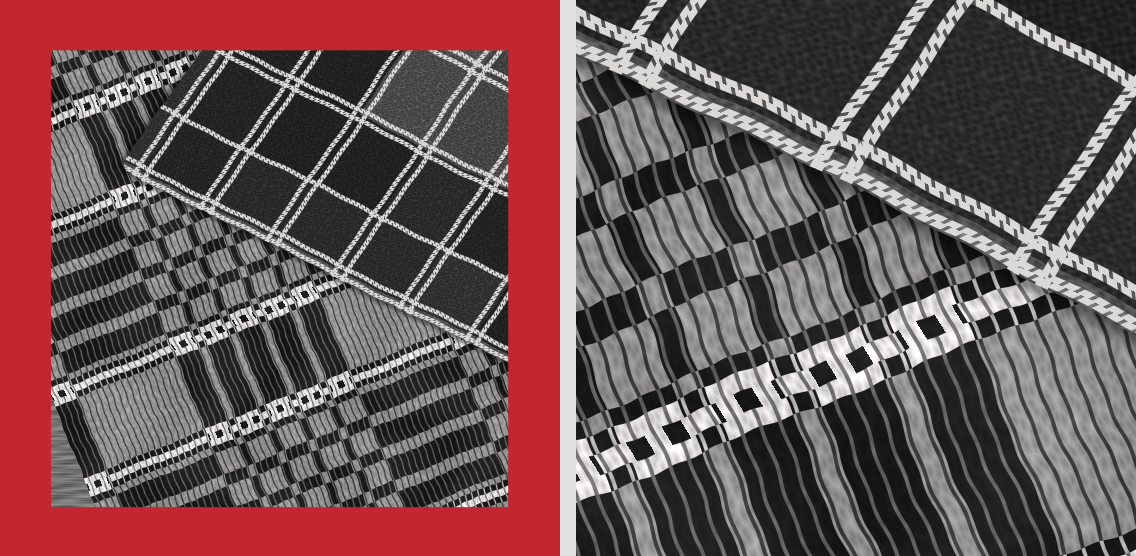
Left: the whole. Right: its middle third, enlarged.
Give the GLSL for this texture, as a Shadertoy shader.

```glsl
// Layout, in canvas widths
const float ASPECT = 0.9922;
const vec2 PANEL_CENTER = vec2(0.4993, 0.4948);
const vec2 PANEL_HALF = vec2(0.4082, 0.4076);

// Woven rug
const vec2 RUG_ORIGIN = vec2(0.0911, 0.2826);
const vec2 RUG_DIR = vec2(0.927, 0.375);
const float RUG_PERIOD = 0.457;
const float WIDE_ZONE = 0.284;
const float RUG_AXIS = 0.3724;
const float BLOCK_PITCH = 0.0586;
const float ROW_PITCH = 0.0617;
const float BAND_HALF = 0.0175;
const float THREADS = 5.0;

// Checked cloth
const vec2 CLOTH_CORNER = vec2(0.2539, 0.6862);
const vec2 CLOTH_U = vec2(0.1185, -0.0592);
const vec2 CLOTH_V = vec2(0.0833, 0.1211);
const vec2 CLOTH_SCALE = vec2(0.131, 0.146);
const float STRAND_HALF = 0.0040;
const float STRAND_GAP = 0.0095;
const float STITCH = 0.0098;

// Tones
const vec3 RED = vec3(0.76, 0.15, 0.18);
const vec3 TINT = vec3(1.0, 0.985, 0.985);
const float BLACK = 0.11;
const float GREY = 0.60;
const float WHITE = 0.91;

float soft(float d, float e) { return smoothstep(-e, e, d); }

vec2 hash2(vec2 c) {
    vec3 h = fract(c.xyx * vec3(0.1031, 0.1030, 0.0973));
    h += dot(h, h.yzx + 33.33);
    return fract((h.xx + h.yz) * h.zy);
}

// Distance to the nearest scattered point
float cellular(vec2 p) {
    vec2 cell = floor(p);
    float nearest = 2.0;
    for (int j = -1; j <= 1; j++)
        for (int i = -1; i <= 1; i++) {
            vec2 c = cell + vec2(i, j);
            nearest = min(nearest, length(c + hash2(c) - p));
        }
    return nearest;
}

float wood(vec2 p) {
    float streak = cellular(p * vec2(14.0, 230.0));
    return 0.36 + 0.22 * streak + 0.05 * sin(p.y * 330.0 + 3.0 * sin(p.x * 25.0));
}

float rug(vec2 p, float e) {
    vec2 d = p - RUG_ORIGIN;
    vec2 r = vec2(dot(d, RUG_DIR), dot(d, vec2(-RUG_DIR.y, RUG_DIR.x)));
    r += 0.0012 * sin(r.yx * vec2(61.0, 47.0)) + 0.0006 * sin(r.yx * vec2(190.0, 233.0));

    // Warp: blocks alternate with narrow gaps and solid stretches
    float column = abs(r.x - RUG_AXIS) / BLOCK_PITCH;
    float block = soft(0.35 - abs(fract(column + 0.5) - 0.5), e / BLOCK_PITCH);
    block *= 1.0 - soft(1.5 - abs(column - 4.0), e / BLOCK_PITCH);
    float thread = column * THREADS;
    float seam = soft(abs(fract(thread) - 0.5) - 0.40, e * THREADS / BLOCK_PITCH);

    // Weft: tall and thin rows in the wide zone, plain stripes in the other
    float y = mod(r.y, RUG_PERIOD);
    float row = abs(fract((y - BAND_HALF) / ROW_PITCH) - 0.5);
    float tall = soft(0.33 - row, e / ROW_PITCH) * step(y, WIDE_ZONE);
    float light = mix(1.0 - tall, tall, block);
    float tone = mix(mix(BLACK, 0.40, seam), mix(GREY, 0.24, seam), light);

    // Three-row white bands
    float fromBand = min(abs(y - WIDE_ZONE), min(y, RUG_PERIOD - y));
    float outer = soft(fromBand - BAND_HALF * 0.36, e);
    float alternate = step(1.0, mod(thread + 0.5, 2.0));
    float white = mix(max(1.0 - outer, 0.8 * seam), max(outer, alternate), block);
    float bandTone = mix(BLACK, WHITE - 0.45 * seam * (1.0 - outer * (1.0 - block)), white);
    tone = mix(tone, bandTone, soft(BAND_HALF - fromBand, e));

    // Fibres and uneven wear
    tone *= 0.84 + 0.32 * cellular(r * vec2(240.0, 110.0));
    tone += 0.025 * sin(r.x * 31.0 + 2.0 * sin(r.y * 23.0));
    return mix(wood(p), tone, soft(r.x, e));
}

// Two twisted threads with staggered stitches
float strand(float across, float along, float e) {
    float phase = fract(along / STITCH + across / STRAND_HALF * 0.3 + 0.5 * step(0.0, across));
    float dash = soft(0.37 - abs(phase - 0.5), e / STITCH);
    return soft(STRAND_HALF - abs(across), e) * mix(0.25, 1.0, dash);
}

float cloth(vec2 g, vec2 p, float e) {
    // Rows widen steadily away from the hem
    float k = (sqrt(max(0.5184 + 0.36 * g.y, 0.0)) - 0.72) / 0.18;
    float row = round(k);
    vec2 line = vec2(round(g.x), row * (0.72 + 0.09 * row));
    vec2 d = (g - line) * CLOTH_SCALE;
    vec2 along = g * CLOTH_SCALE;

    vec2 cell = floor(vec2(g.x, k));
    float tone = 0.135 + 0.07 * hash2(cell + 7.0).x;
    tone += 0.13 * step(2.0, cell.x) * step(2.0, cell.y);
    tone = mix(tone, 0.33, step(k, 0.0));
    tone += 0.025 * sin(along.x * 900.0) * sin(along.y * 900.0);
    tone *= 0.72 + 0.55 * cellular(along * vec2(180.0, 300.0));

    float rowLine = row == 1.0 ? d.y : abs(d.y) - 0.0085;
    float stitches = max(strand(abs(d.x) - STRAND_GAP, along.y, e), strand(rowLine, along.x, e));
    return mix(tone, WHITE - 0.05, stitches);
}

void mainImage(out vec4 fragColor, in vec2 fragCoord) {
    vec2 p = fragCoord / iResolution.xy * vec2(1.0, ASPECT);
    float e = 0.7 / min(iResolution.x, iResolution.y);

    // Cloth laid over the rug with a soft shadow
    vec2 g = inverse(mat2(CLOTH_U, CLOTH_V)) * (p - CLOTH_CORNER);
    g += 0.012 * sin(g.yx * vec2(3.1, 2.3)) + 0.006 * sin(g.yx * 11.0);
    vec2 margin = (g + vec2(0.28, 0.095)) * CLOTH_SCALE;
    float inside = min(min(margin.x, margin.y), (margin.x + margin.y) * 0.7 - 0.008);
    float tone = rug(p, e) * mix(0.6, 1.0, smoothstep(0.0, 0.012, -inside));
    tone = mix(tone, cloth(g, p, e), soft(inside, e));

    // Plain frame
    vec2 edge = PANEL_HALF - abs(p - PANEL_CENTER);
    fragColor = vec4(mix(RED, tone * TINT, soft(min(edge.x, edge.y), e)), 1.0);
}
```
